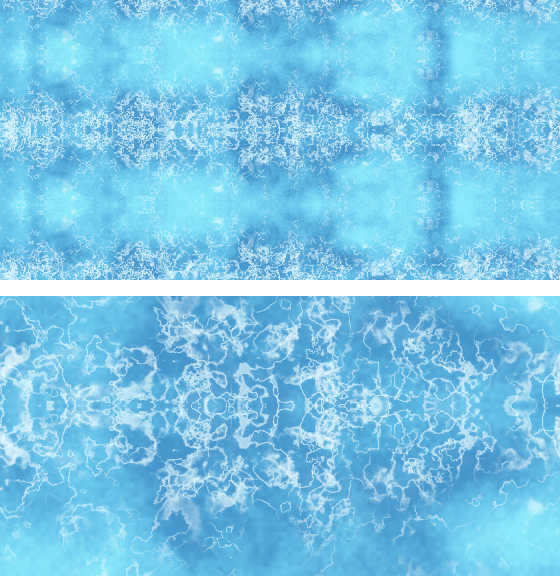
Top: the whole. Bottom: its middle third, enlarged.
This texture is drawn by a Shadertoy shader. Its source:

```glsl
// Foamy tropical water: cyan clouds and white filaments, mirrored in horizontal bands.
#define BAND_PERIOD 0.536   // height of one mirrored repeat, in canvas heights
#define PATCH_STEP 0.355    // spacing of the dark patches
#define PATCH_JITTER 0.05   // alternating shift of the patches
#define FOAM_SCALE 14.0     // frequency of the coarsest filaments
#define FOAM_WIDTH 0.034    // filament half width, in noise units
#define FOAM_GAIN 0.95      // filament opacity
#define GRAIN 0.15          // fine mottling of the water
#define DEEP vec3(0.27, 0.585, 0.80)
#define MIDDLE vec3(0.405, 0.775, 0.925)
#define BRIGHT vec3(0.54, 0.91, 0.98)
#define FOAM vec3(0.93, 0.99, 1.0)

const mat2 TURN = mat2(0.8, 0.6, -0.6, 0.8);

float hash(vec2 p) {
    vec3 q = fract(vec3(p.xyx) * 0.1031);
    q += dot(q, q.yzx + 33.33);
    return fract((q.x + q.y) * q.z);
}

float noise(vec2 p) {
    vec2 cell = floor(p), f = fract(p);
    f = f * f * f * (f * (f * 6.0 - 15.0) + 10.0);
    return mix(mix(hash(cell), hash(cell + vec2(1, 0)), f.x),
               mix(hash(cell + vec2(0, 1)), hash(cell + vec2(1, 1)), f.x), f.y);
}

float fbm(vec2 p) {
    float sum = 0.0, amplitude = 0.5;
    for (int i = 0; i < 5; i++) {
        sum += amplitude * noise(p);
        p = TURN * p * 2.03 + 17.3;
        amplitude *= 0.5;
    }
    return sum / 0.97;
}

// Slanted dark patches of varied size and depth beside the bright axis
float darkPatches(vec2 p, float axis) {
    float shade = 0.0;
    for (int i = 0; i < 6; i++) {
        float side = (i % 2 == 0) ? 1.0 : -1.0;
        float chance = hash(vec2(i, 4)), other = hash(vec2(i, 9));
        float x = 0.1 + PATCH_STEP * float(i) + PATCH_JITTER * side;
        vec2 offset = p - vec2(x, axis - mix(0.01, 0.09, other));
        offset.x += (chance - 0.5) * 1.6 * offset.y;
        offset /= vec2(mix(0.035, 0.075, chance), mix(0.05, 0.09, other));
        shade += exp(-dot(offset, offset)) * mix(0.55, 1.0, other);
    }
    return shade;
}

// Broken, tangled strands: thin level lines of warped noise
float filaments(vec2 p, float density) {
    float foam = 0.0, scale = FOAM_SCALE;
    for (int i = 0; i < 4; i++) {
        vec2 q = TURN * p * scale + 31.7 * float(i);
        vec2 warp = vec2(fbm(q * 1.3 + 5.2), fbm(q * 1.3 + 41.8)) - 0.5;
        float level = noise(q + 2.6 * warp) - 0.5;
        float width = max(FOAM_WIDTH * (1.0 + 0.25 * float(i)), 0.45 * fwidth(level));
        float strand = exp(-level * level / (width * width));
        float clump = fbm(p * 19.0 + 9.1 * float(i));
        float visible = smoothstep(0.74, 0.98, clump + 0.45 * density);
        foam += strand * visible;
        scale *= 1.4;
    }
    return foam;
}

void mainImage(out vec4 fragColor, in vec2 fragCoord) {
    vec2 uv = fragCoord / iResolution.y;

    // Fold the height: 0 on the foamy seam, 1 on the bright axis
    float fold = 2.0 * abs(fract(uv.y / BAND_PERIOD + 0.5) - 0.5);
    float axis = 0.5 * BAND_PERIOD;
    vec2 p = vec2(uv.x, fold * axis);

    // Water: cloudy light, brightest on the axis
    vec2 drift = vec2(fbm(p * 8.0 + 3.7), fbm(p * 8.0 + 28.4)) - 0.5;
    vec2 clouded = p + 0.14 * drift;
    float light = 0.26 + 0.55 * smoothstep(0.12, 0.85, fold + 0.5 * drift.x);
    light += 0.85 * (fbm(clouded * 9.0 + 12.0) - 0.5);
    light += 0.35 * (fbm(clouded * vec2(4.0, 7.0) + 63.0) - 0.5);
    light -= 0.48 * darkPatches(clouded, axis);
    light += GRAIN * (fbm(p * 45.0) - 0.5) + GRAIN * (noise(p * 170.0) - 0.5);
    light = clamp(light, 0.0, 1.0);
    vec3 color = mix(DEEP, MIDDLE, smoothstep(-0.05, 0.55, light));
    color = mix(color, BRIGHT, smoothstep(0.42, 1.0, light));

    // Foam: dense on the seam, sparse on the axis, with a pale haze around it
    float density = mix(1.0, 0.34, smoothstep(0.0, 0.8, fold));
    float foam = filaments(p, density);
    float haze = density * smoothstep(0.45, 0.8, fbm(p * 20.0 + 7.0));
    color = mix(color, FOAM, 0.09 * haze);
    color = mix(color, FOAM, FOAM_GAIN * (1.0 - exp(-foam * mix(0.5, 1.25, density))));

    fragColor = vec4(color, 1.0);
}
```
